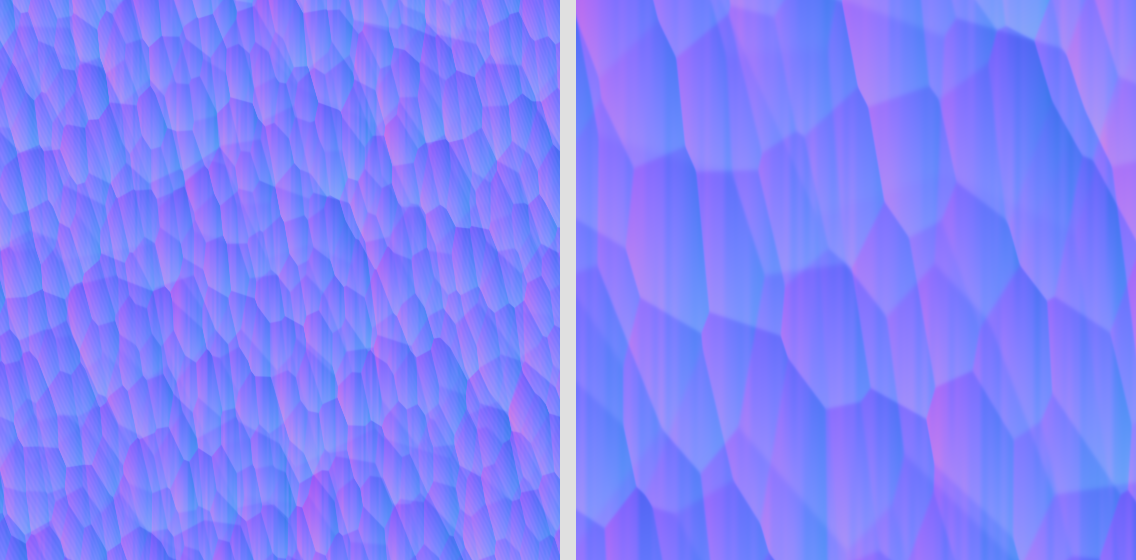
Left: the whole. Right: its middle third, enlarged.
A three.js fragment shader for this texture map:

```glsl
// Tangent-space normal map of slanted, overlapping scales.
// Three sizes of stretched cellular domes are summed as slopes, then
// fine upright streaks and faint bent ripples are added and encoded as RGB.

varying vec2 vUv;

const float LEAN = 0.21;                     // sideways drift of the long axis
const float RISE = 0.5;                      // upward slope of the cross edges
const vec2 SCALE_SIZE = vec2(0.037, 0.088);  // smallest scale, canvas units
const vec2 DOME_SLOPE = vec2(0.385, 0.19);   // steepness across and along

float hash(vec2 p) {
  return fract(sin(dot(p, vec2(127.1, 311.7))) * 43758.5453);
}

vec2 hash2(vec2 p) {
  return vec2(hash(p), hash(p + vec2(41.3, 17.9)));
}

float valueNoise(vec2 p) {
  vec2 i = floor(p);
  vec2 f = fract(p);
  f = f * f * (3.0 - 2.0 * f);
  float low = mix(hash(i), hash(i + vec2(1.0, 0.0)), f.x);
  float high = mix(hash(i + vec2(0.0, 1.0)), hash(i + vec2(1.0, 1.0)), f.x);
  return mix(low, high, f.y);
}

// Leans the long axis and tips the cross edges.
vec2 skew(vec2 p, float lean, float rise) {
  return vec2(p.x + lean * p.y, p.y - rise * p.x);
}

// Offset from the nearest cell centre, with softly blended borders.
vec2 cellOffset(vec2 p, float sharpness, float seed) {
  vec2 cell = floor(p);
  vec2 total = vec2(0.0);
  float weights = 0.0;
  for (int j = -1; j <= 1; j++) {
    for (int i = -1; i <= 1; i++) {
      vec2 id = cell + vec2(float(i), float(j));
      vec2 centre = id + 0.1 + 0.8 * hash2(id + seed);
      vec2 offset = p - centre;
      float w = exp(-sharpness * dot(offset, offset));
      total += offset * w;
      weights += w;
    }
  }
  return total / max(weights, 1e-30);
}

// Sum of small, medium and large scales.
vec2 scaleSlope(vec2 p) {
  vec2 slope = vec2(0.0);
  float size = 1.0;
  float weight = 1.0;
  for (int k = 0; k < 3; k++) {
    float seed = 13.7 * float(k);
    vec2 q = p / (SCALE_SIZE * size) + seed;
    slope -= weight * DOME_SLOPE * cellOffset(q, 45.0 + 20.0 * float(k), seed);
    size *= 2.0;
    weight *= 0.85 - 0.45 * float(k);
  }
  return slope;
}

// Long upright fibres, in patches along their length.
float streaks(vec2 uv) {
  float fine = valueNoise(uv * vec2(255.0, 9.0)) - 0.5;
  float broad = valueNoise(uv * vec2(140.0, 6.0) + 31.0) - 0.5;
  float patches = 0.4 + 0.9 * valueNoise(uv * vec2(9.0, 5.0) + 7.0);
  return (fine + 0.5 * broad) * patches;
}

// Closely spaced, steep ripples whose phase bends with a slow noise.
float ripples(vec2 uv) {
  float bend = valueNoise(uv * vec2(7.0, 3.0) + 53.0);
  return sin(850.0 * uv.x + 380.0 * uv.y + 40.0 * bend);
}

void main() {
  vec2 slope = scaleSlope(skew(vUv, LEAN, RISE));

  // Fibres fill the middle band, ripples the two sides.
  float side = smoothstep(0.15, 0.38, abs(vUv.x - 0.5));
  slope.x += 0.21 * streaks(vUv) * mix(1.0, 0.45, side);
  slope += vec2(0.03, 0.012) * ripples(vUv) * side;

  vec3 normal = vec3(slope, sqrt(max(1.0 - dot(slope, slope), 0.0)));
  gl_FragColor = vec4(0.5 + 0.5 * normal + vec3(0.003, 0.0, 0.0), 1.0);
}
```
